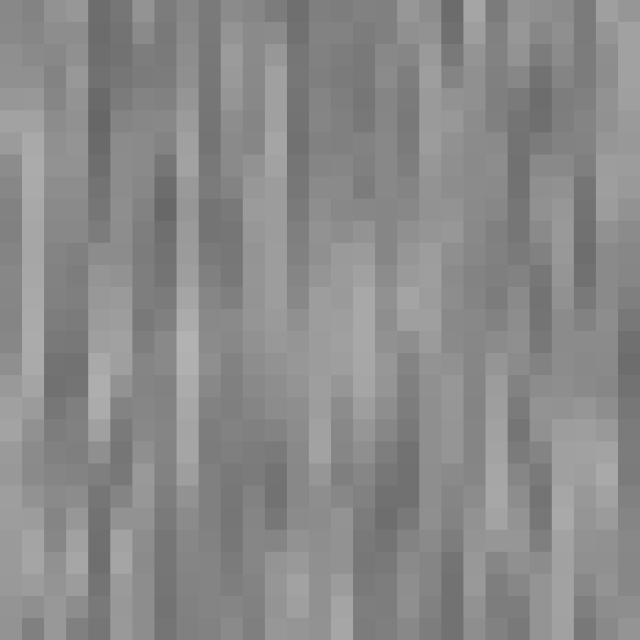
This texture is drawn by a three.js fragment shader. Its source:

```glsl
// Grey brushed grain: a square grid of flat cells whose tone runs in vertical streaks.
// Each column sums smooth 1D noise at three lengths; a weak 2D noise adds broad patches.
// Neighbouring cells are joined by a narrow blend that smooths their edges.

varying vec2 vUv;

const float CELLS = 29.0;          // cells across and up
const float EDGE_BLEND = 0.025;    // half width of the edge blend, in cells
const float MEAN_GREY = 0.547;

// Streak lengths and patch size in cells, and their grey ranges
const float LONG_LENGTH = 11.0;
const float LONG_RANGE = 0.12;
const float STREAK_LENGTH = 4.5;
const float STREAK_RANGE = 0.165;
const float FINE_LENGTH = 1.7;
const float FINE_RANGE = 0.05;
const float PATCH_SIZE = 6.5;
const float PATCH_RANGE = 0.075;

// Sine-free hash from a 2D point to 0..1
float hash(vec2 p) {
  vec3 q = fract(vec3(p.xyx) * 0.1031);
  q += dot(q, q.yzx + 33.33);
  return fract((q.x + q.y) * q.z);
}

// Smooth noise along one column, centred on zero
float columnNoise(vec2 cell, float streakLength, float seed) {
  float column = cell.x + seed;
  float y = cell.y / streakLength + 20.0 * hash(vec2(column, seed));
  float knot = floor(y);
  float blend = smoothstep(0.0, 1.0, y - knot);
  return mix(hash(vec2(column, knot)), hash(vec2(column, knot + 1.0)), blend) - 0.5;
}

// Smooth 2D noise for broad light and dark areas, centred on zero
float patchNoise(vec2 p) {
  vec2 corner = floor(p);
  vec2 blend = smoothstep(0.0, 1.0, p - corner);
  float low = mix(hash(corner), hash(corner + vec2(1.0, 0.0)), blend.x);
  float high = mix(hash(corner + vec2(0.0, 1.0)), hash(corner + 1.0), blend.x);
  return mix(low, high, blend.y) - 0.5;
}

// Flat grey of one cell
float cellGrey(vec2 cell) {
  return MEAN_GREY
    + LONG_RANGE * columnNoise(cell, LONG_LENGTH, 71.0)
    + STREAK_RANGE * columnNoise(cell, STREAK_LENGTH, 137.0)
    + FINE_RANGE * columnNoise(cell, FINE_LENGTH, 211.0)
    + PATCH_RANGE * patchNoise(cell / PATCH_SIZE + 310.0);
}

void main() {
  // Blend the four nearest cells, only close to their shared edges
  vec2 gridPos = vUv * CELLS - 0.5;
  vec2 cell = floor(gridPos);
  vec2 blend = smoothstep(0.5 - EDGE_BLEND, 0.5 + EDGE_BLEND, gridPos - cell);
  float low = mix(cellGrey(cell), cellGrey(cell + vec2(1.0, 0.0)), blend.x);
  float high = mix(cellGrey(cell + vec2(0.0, 1.0)), cellGrey(cell + 1.0), blend.x);

  gl_FragColor = vec4(vec3(mix(low, high, blend.y)), 1.0);
}
```
